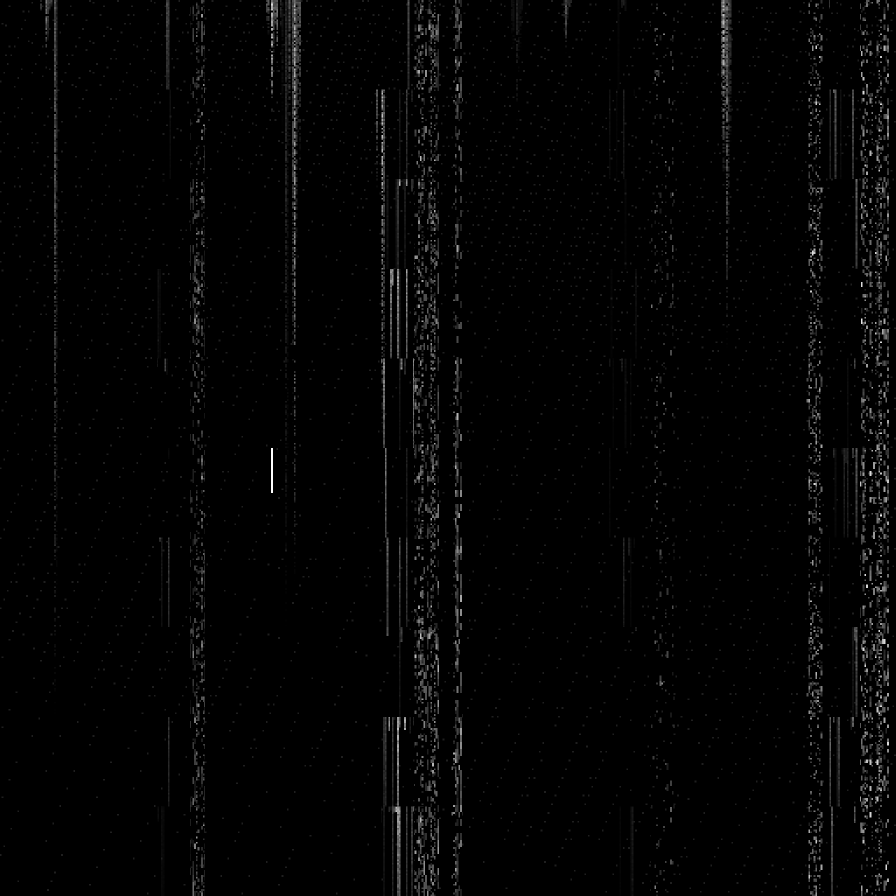
A Shadertoy shader for this texture:

```glsl
// Sparse grey vertical traces on black, like a dark scan of memory or signal data.
// A fine cell grid carries three layers: long fading streaks with frayed sides,
// bands of stripes that change in ten rows of blocks, and bands of short dashes.

const float CELLS = 512.0;        // cells across the canvas
const float BLOCK_ROWS = 10.0;    // rows of striped blocks
const float FRAY_CELLS = 3.0;     // reach of the frayed sides of a streak
const float DUST_SHARE = 0.003;
const float DUST_LEVEL = 0.12;
const vec3 TINT = vec3(1.0);

// One solid tick: x, top, bottom (depth is measured from the top edge)
const vec3 TICK = vec3(0.3035, 0.50, 0.55);

// Streaks: x, top, bottom, brightness
const vec4 STREAKS[11] = vec4[11](
    vec4(0.051, 0.0, 0.07, 0.60), vec4(0.061, 0.0, 0.80, 0.40),
    vec4(0.304, 0.0, 0.14, 0.85), vec4(0.309, 0.0, 0.09, 0.50),
    vec4(0.329, 0.0, 0.65, 0.75), vec4(0.319, 0.0, 0.71, 0.18),
    vec4(0.427, 0.1, 0.50, 0.80), vec4(0.632, 0.0, 0.06, 0.40),
    vec4(0.807, 0.0, 0.20, 0.85), vec4(0.811, 0.0, 0.39, 0.50),
    vec4(0.577, 0.0, 0.14, 0.15));

// Striped bands: left, right, share of lit stripes, brightness
const vec4 STRIPES[4] = vec4[4](
    vec4(0.175, 0.191, 0.28, 0.35), vec4(0.425, 0.462, 0.36, 0.85),
    vec4(0.676, 0.711, 0.14, 0.25), vec4(0.925, 0.958, 0.30, 0.55));

// Dashed bands: left, right, share of lit dashes, brightness
const vec4 DASHES[6] = vec4[6](
    vec4(0.212, 0.229, 0.24, 0.38), vec4(0.462, 0.490, 0.25, 0.50),
    vec4(0.504, 0.516, 0.42, 0.45), vec4(0.726, 0.753, 0.07, 0.35),
    vec4(0.900, 0.918, 0.20, 0.55), vec4(0.960, 0.992, 0.22, 0.60));

float hash(vec2 p) {
    return fract(sin(dot(p, vec2(127.1, 311.7))) * 43758.5453);
}

float inside(float v, float lo, float hi) {
    return step(lo, v) * step(v, hi);
}

// A speckled line that breaks up with depth, with shorter dim lines beside it
float streak(vec2 cell, float depth, vec4 s) {
    float offset = abs(cell.x - floor(s.x * CELLS));
    if (offset > FRAY_CELLS) return 0.0;
    float reach = s.z - s.y;
    float level = s.w;
    if (offset > 0.5) {
        float chance = hash(vec2(cell.x, s.x * 91.0));
        reach *= chance / offset;
        level *= 0.5 * step(0.35, chance);
    }
    float t = (depth - s.y) / max(reach, 0.001);
    float grain = hash(cell + 7.0);
    return inside(t, 0.0, 1.0) * level * (1.0 - t * t)
         * step(0.7 * t, grain) * mix(0.45, 1.0, hash(cell + 19.0));
}

// Stripes drawn anew in each block row, some full length and some cut short
float stripes(vec2 cell, vec2 p, vec4 band) {
    float row = floor(p.y * BLOCK_ROWS);
    float t = fract(p.y * BLOCK_ROWS);
    float activity = mix(0.3, 1.4, hash(vec2(row, floor(band.x * 100.0))));
    float lit = step(hash(vec2(cell.x, row + 3.0)), band.z * activity);
    float span = hash(vec2(cell.x, row + 41.0));
    span = span < 0.45 ? 0.4 * span + 0.03 : 1.0;
    float level = mix(0.12, 1.0, pow(hash(vec2(cell.x, row + 73.0)), 2.0));
    float grain = mix(0.55, 1.0, hash(cell + 5.0));
    return inside(p.x, band.x, band.y) * lit * step(t, span)
         * level * grain * band.w * (1.0 - 0.45 * t);
}

// Short scattered dashes whose length and density vary by column
float dashes(vec2 cell, vec2 p, vec4 band) {
    float size = 1.0 + floor(3.5 * hash(vec2(cell.x, 11.0)));
    vec2 id = vec2(cell.x, floor(cell.y / size));
    float activity = mix(0.6, 1.4, hash(vec2(floor(p.y * BLOCK_ROWS), band.x * 57.0)));
    float density = band.z * activity * 2.0 * hash(vec2(cell.x, 23.0));
    float h = hash(id + 61.0);
    float level = 0.2 + 0.7 * h + 0.7 * pow(h, 12.0);
    return inside(p.x, band.x, band.y) * step(hash(id), density) * level * band.w;
}

float traces(vec2 uv) {
    vec2 cell = floor(uv * CELLS);
    vec2 p = vec2(uv.x, 1.0 - uv.y);
    float light = DUST_LEVEL * step(hash(cell + 133.0), DUST_SHARE);
    for (int i = 0; i < STREAKS.length(); i++)
        light = max(light, streak(cell, p.y, STREAKS[i]));
    for (int i = 0; i < STRIPES.length(); i++)
        light = max(light, stripes(cell, p, STRIPES[i]));
    for (int i = 0; i < DASHES.length(); i++)
        light = max(light, dashes(cell, p, DASHES[i]));
    float tick = step(abs(cell.x - floor(TICK.x * CELLS)), 0.5) * inside(p.y, TICK.y, TICK.z);
    return min(max(light, tick), 1.0);
}

void mainImage(out vec4 fragColor, in vec2 fragCoord) {
    // Average four samples per pixel to smooth the cell edges
    float light = 0.0;
    for (int i = 0; i < 4; i++) {
        vec2 jitter = vec2(i % 2, i / 2) * 0.5 - 0.25;
        light += 0.25 * traces((fragCoord + jitter) / iResolution.xy);
    }
    fragColor = vec4(TINT * light, 1.0);
}
```
